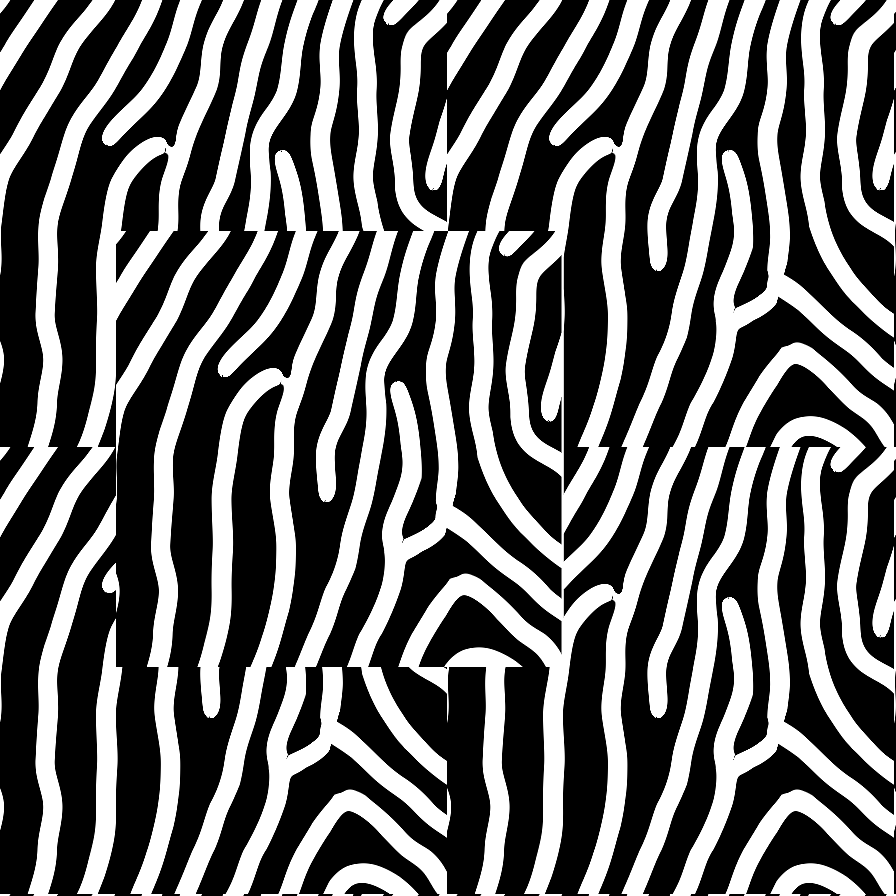
This pattern is drawn by a WebGL 2 fragment shader. Its source:

```glsl
#version 300 es
precision highp float;
// Zebra-like white stripes on black, in square patches laid with visible seams.

#define TILE 0.499          // side of a patch on the canvas
#define STRIPES 10.7        // stripes across a patch
#define HALF_WIDTH 0.0218   // half a stripe, in patch units
#define LEAN 0.42           // bend of the stripes near the patch top
#define WIGGLE 0.026        // fine waviness
#define SWAY 0.045          // broad waviness
#define FORK vec2(0.74, 0.37)
#define SOFTNESS 0.65       // edge blur, in pixels
#define HAIRLINE 0.0026     // width of the bright seam
#define BREAK_REACH 0.09    // how far a break pulls the stripes into line
#define BREAK_COUNT 7

uniform vec2 u_resolution;
out vec4 fragColor;

const float TAU = 6.2831853;
const vec3 BLACK = vec3(0.0);
const vec3 WHITE = vec3(1.0);
const vec2 LEFT_ARM = vec2(-0.419, -0.908);
const vec2 RIGHT_ARM = vec2(0.769, -0.639);

// Stripe breaks: position, +1 or -1 for an extra stripe below or above,
// and 0 for a free round end or 0.5 for two stripes that join.
const vec4 BREAKS[BREAK_COUNT] = vec4[BREAK_COUNT](
    vec4(0.24, 0.68, -1.0, 0.0), vec4(0.47, 0.40, -1.0, 0.0),
    vec4(0.37, 0.67, 1.0, 0.5), vec4(0.63, 0.66, 1.0, 0.0),
    vec4(0.64, 0.30, -1.0, 0.5), vec4(0.97, 0.58, -1.0, 0.0),
    vec4(0.87, 0.95, -1.0, 0.0));

// Phase shift at each break that gives it the wanted kind of end.
float alignment[BREAK_COUNT];

float hash(vec2 p) {
    vec3 q = fract(p.xyx * 0.1031);
    q += dot(q, q.yzx + 33.33);
    return fract((q.x + q.y) * q.z);
}

float noise(vec2 p) {
    vec2 i = floor(p), f = fract(p);
    f = f * f * (3.0 - 2.0 * f);
    return mix(mix(hash(i), hash(i + vec2(1, 0)), f.x),
               mix(hash(i + vec2(0, 1)), hash(i + vec2(1, 1)), f.x), f.y) - 0.5;
}

float cross2(vec2 a, vec2 b) { return a.x * b.y - a.y * b.x; }

float wrapPhase(float x) { return x - round(x); }

float rayDistance(vec2 p, vec2 dir) {
    return length(p - dir * max(dot(p, dir), 0.0));
}

// Smooth minimum whose rounding grows with distance, so rays stay exact.
float roundMin(float a, float b) {
    float k = 0.3 * (a + b) + 1e-5;
    float h = max(k - abs(a - b), 0.0) / k;
    return min(a, b) - 0.25 * h * h * k;
}

// Phase winding around every break; the cut points away from the fork.
float winding(vec2 p) {
    float sum = 0.0;
    for (int i = 0; i < BREAK_COUNT; i++) {
        vec2 d = p - BREAKS[i].xy;
        float dd = dot(d, d);
        if (BREAKS[i].x > FORK.x) d = -d;
        if (dd > 1e-9) sum += BREAKS[i].z * atan(d.y, d.x) / TAU;
        sum += alignment[i] * exp(-dd / (BREAK_REACH * BREAK_REACH));
    }
    return sum;
}

// Bent and wavy coordinates around the fork.
vec2 warp(vec2 p) {
    vec2 r = p - FORK;
    float rise = max(p.y - 0.5, 0.0);
    r.x -= LEAN * rise * rise * (1.3 - 0.5 * p.x);
    r.x += WIGGLE * noise(p * 10.0 + 3.0) + SWAY * noise(p * 3.5 + 17.0);
    r.y += WIGGLE * noise(p * 10.0 + 41.0);
    return r;
}

// Stripe phase: signed distance to a three-armed fork, plus the breaks.
float stripePhase(vec2 p) {
    vec2 r = warp(p);
    float toRight = rayDistance(r, RIGHT_ARM);
    float toOthers = roundMin(rayDistance(r, vec2(0, 1)), rayDistance(r, LEFT_ARM));
    bool below = cross2(LEFT_ARM, r) > 0.0 && cross2(r, RIGHT_ARM) > 0.0;
    float side = below || r.x > 0.0 ? 1.0 : -1.0;
    float fade = smoothstep(0.0, 0.1, toRight);
    return side * roundMin(toOthers, toRight) * STRIPES + (winding(p) - winding(FORK)) * fade;
}

void alignBreaks() {
    float shift[BREAK_COUNT];
    for (int i = 0; i < BREAK_COUNT; i++) alignment[i] = 0.0;
    for (int i = 0; i < BREAK_COUNT; i++) {
        float target = (BREAKS[i].x > FORK.x ? -0.25 : 0.25) + BREAKS[i].w;
        shift[i] = wrapPhase(target - stripePhase(BREAKS[i].xy));
    }
    alignment = shift;
}

// Distance to the nearest stripe edge in patch units, positive inside.
float stripeEdge(vec2 p) {
    const float STEP = 0.002;
    float phase = stripePhase(p);
    vec2 slope = vec2(wrapPhase(stripePhase(p + vec2(STEP, 0)) - phase),
                      wrapPhase(stripePhase(p + vec2(0, STEP)) - phase)) / STEP;
    float toStripe = abs(wrapPhase(phase)) / clamp(length(slope), 5.0, 22.0);
    return HALF_WIDTH - min(toStripe, rayDistance(warp(p), RIGHT_ARM));
}

void main() {
    float pixel = 1.0 / min(u_resolution.x, u_resolution.y);
    vec2 canvas = gl_FragCoord.xy / u_resolution;
    vec2 fromTop = vec2(canvas.x, 1.0 - canvas.y);

    // One patch is laid over the regular grid of patches.
    vec2 coverMin = vec2(0.129, 0.258), coverMax = vec2(0.628, 0.744);
    bool covered = all(greaterThan(fromTop, coverMin)) && all(lessThan(fromTop, coverMax));
    vec2 local = covered ? (fromTop - coverMin) / TILE : fract(fromTop / TILE);
    local.y = 1.0 - local.y;

    alignBreaks();
    float ink = clamp(0.5 + stripeEdge(local) * TILE / (pixel * SOFTNESS), 0.0, 1.0);

    // Bright seam on the right side of the upper patch.
    float seam = 0.5 * HAIRLINE - abs(fromTop.x - coverMax.x);
    float seamInk = clamp(0.5 + seam / pixel, 0.0, 1.0);
    seamInk *= step(coverMin.y, fromTop.y) * step(fromTop.y, coverMax.y);

    fragColor = vec4(mix(BLACK, WHITE, max(ink, seamInk)), 1.0);
}
```
